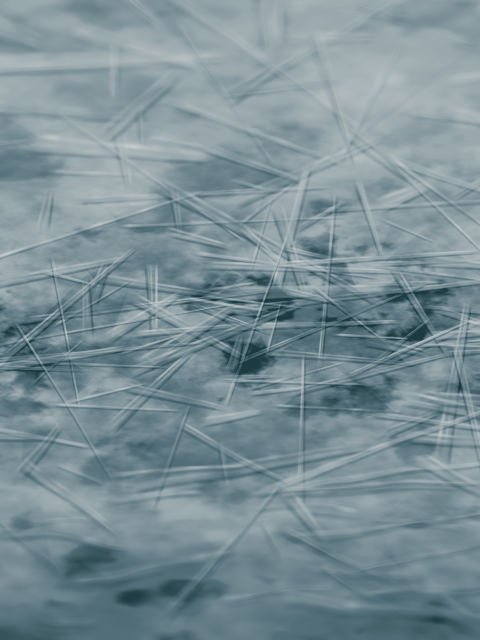
This texture is drawn by a WebGL 1 fragment shader. Its source:

```glsl
precision highp float;
// Draws a tangle of translucent ice needles with a narrow band of sharp focus.

uniform vec2 u_resolution;

const int NEEDLES = 190;
const float FOCUS_Y = 0.49;       // height of the sharp band
const float BLUR_GROWTH = 0.042;  // softening away from the band
const float SHARPEST = 0.0012;
const float GLINT = 0.18;
const float EDGE_SHADE = 0.13;
const float FACET = 0.21;
const float PATCHES = 0.36;
const float FROST = 0.32;
const float POCKET_DEPTH = 0.34;

const vec3 DEEP_TEAL = vec3(0.11, 0.23, 0.25);
const vec3 SLATE = vec3(0.33, 0.44, 0.48);
const vec3 PALE_ICE = vec3(0.60, 0.66, 0.68);
const vec3 SPARKLE = vec3(0.82, 0.83, 0.82);

vec4 hash4(float n) {
  vec4 h = fract(n * vec4(0.1031, 0.1030, 0.0973, 0.1099));
  h += dot(h, h.wzxy + 33.33);
  return fract((h.xxyz + h.yzzw) * h.zywx);
}

float hash2(vec2 p) {
  vec3 h = fract(p.xyx * 0.1031);
  h += dot(h, h.yzx + 33.33);
  return fract((h.x + h.y) * h.z);
}

float noise(vec2 p) {
  vec2 i = floor(p), f = fract(p);
  f = f * f * (3.0 - 2.0 * f);
  return mix(mix(hash2(i), hash2(i + vec2(1, 0)), f.x),
             mix(hash2(i + vec2(0, 1)), hash2(i + vec2(1, 1)), f.x), f.y);
}

// Centred fractal noise whose fine octaves fade where the view is soft.
float softNoise(vec2 p, float freq, float soft) {
  float sum = 0.0, amp = 0.5;
  for (int i = 0; i < 5; i++) {
    float k = freq * soft;
    sum += amp * exp(-3.0 * k * k) * (noise(p * freq + float(i) * 17.3) - 0.5);
    p = mat2(0.96, 0.28, -0.28, 0.96) * p;
    freq *= 2.1;
    amp *= 0.6;
  }
  return sum;
}

// Strip of half width w, blurred by soft.
float band(float d, float w, float soft) {
  return smoothstep(-w - soft, -w + soft, d) - smoothstep(w - soft, w + soft, d);
}

// Overall brightness from the near edge to the far edge.
float baseTone(float y) {
  float t = mix(0.42, 0.56, smoothstep(0.0, 0.27, y));
  return t + 0.10 * smoothstep(0.5, 0.85, y);
}

vec3 iceColor(float tone) {
  vec3 c = mix(DEEP_TEAL, SLATE, smoothstep(0.17, 0.46, tone));
  c = mix(c, PALE_ICE, clamp((tone - 0.44) / 0.22, 0.0, 1.0));
  return mix(c, SPARKLE, clamp((tone - 0.67) / 0.28, 0.0, 1.0));
}

void main() {
  vec2 p = gl_FragCoord.xy / u_resolution.y;
  float width = u_resolution.x / u_resolution.y;
  float away = p.y - FOCUS_Y;
  float soft = max(SHARPEST + BLUR_GROWTH * away * away, 0.6 / u_resolution.y);
  float inFocus = exp(-away * away * 45.0);
  float base = baseTone(p.y);

  // Frosted ground with dark pockets, flattened by the low viewpoint
  vec2 ground = p * vec2(1.0, 2.1);
  float tone = base + PATCHES * softNoise(ground, 5.0, soft);
  tone += FROST * softNoise(ground + 4.7, 26.0, soft) * (0.5 + 0.7 * inFocus);
  float hollow = softNoise(ground + 9.1, 8.0, soft);
  float nearEdge = 1.0 - smoothstep(0.0, 0.3, p.y);
  float pocket = smoothstep(0.03, 0.20, hollow);
  tone -= POCKET_DEPTH * pocket * (0.2 + 0.8 * inFocus + 0.35 * nearEdge);

  // Melted ice bends the needles slightly near the viewer
  vec2 bent = p;
  bent.y += 0.016 * (noise(p * vec2(11.0, 7.0)) - 0.5) * (1.0 - smoothstep(0.2, 0.42, p.y));

  // Needles, laid from far to near and crowded around the focus
  for (int i = 0; i < NEEDLES; i++) {
    float id = float(i);
    vec4 a = hash4(id + 3.7), b = hash4(id * 1.7 + 211.3);
    float u = 2.0 * (id + a.x) / float(NEEDLES) - 1.0;
    vec2 center = vec2(mix(-0.06, width + 0.06, a.y),
                       FOCUS_Y - 0.54 * u * (0.28 + 0.72 * abs(u)));
    float steep = step(0.83, b.x);
    float angle = mix(0.03 + 0.85 * a.z * a.z, 0.95 + 0.65 * a.z, steep);
    angle *= b.y < 0.5 ? -1.0 : 1.0;
    float reach = mix(0.05, 0.24, a.w * a.w) * (1.0 - 0.3 * steep);
    float w = mix(0.0015, 0.0088, b.z * b.z) * (1.0 + 70.0 * soft);

    vec2 q = bent - center;
    q = vec2(cos(angle) * q.x + sin(angle) * q.y, cos(angle) * q.y - sin(angle) * q.x);
    if (abs(q.y) > 0.15 || abs(q.x) > reach + 0.03) continue;
    w *= 1.0 - 0.35 * q.x / reach;

    // Thin sheet of ice hanging from one side of the needle
    float sheet = smoothstep(-soft, soft, q.y) * exp(-q.y * 22.0);
    sheet *= smoothstep(-soft, soft, reach * 0.8 - abs(q.x) - q.y * 1.3);
    tone += FACET * (b.w - 0.53) * sheet * (0.4 + 0.6 * inFocus);

    // Clear body with lengthwise streaks, one bright and one dark edge
    float ends = smoothstep(0.0, 0.025 + soft, reach - abs(q.x));
    float body = band(q.y, w, soft) * ends;
    float streak = noise(vec2(q.x * 22.0 + id * 5.1, q.y / w * 1.6 + id));
    float flicker = noise(vec2(q.x * 38.0, id * 7.3));
    float bodyTone = base + 0.18 * (b.w - 0.4) + 0.20 * (streak - 0.5);
    tone = mix(tone, bodyTone, 0.45 * body);
    float lineWidth = 0.0007 + 0.13 * w;
    float light = band(q.y - 0.75 * w, lineWidth, soft);
    light += 0.5 * band(q.y + 0.2 * w, lineWidth * 0.7, soft);
    float shade = band(q.y + 1.05 * w, lineWidth * 1.1, soft);
    tone += ends * (GLINT * light * (0.2 + flicker * flicker * 1.3) - EDGE_SHADE * shade);
  }

  gl_FragColor = vec4(iceColor(clamp(tone, 0.17, 0.93)), 1.0);
}
```
